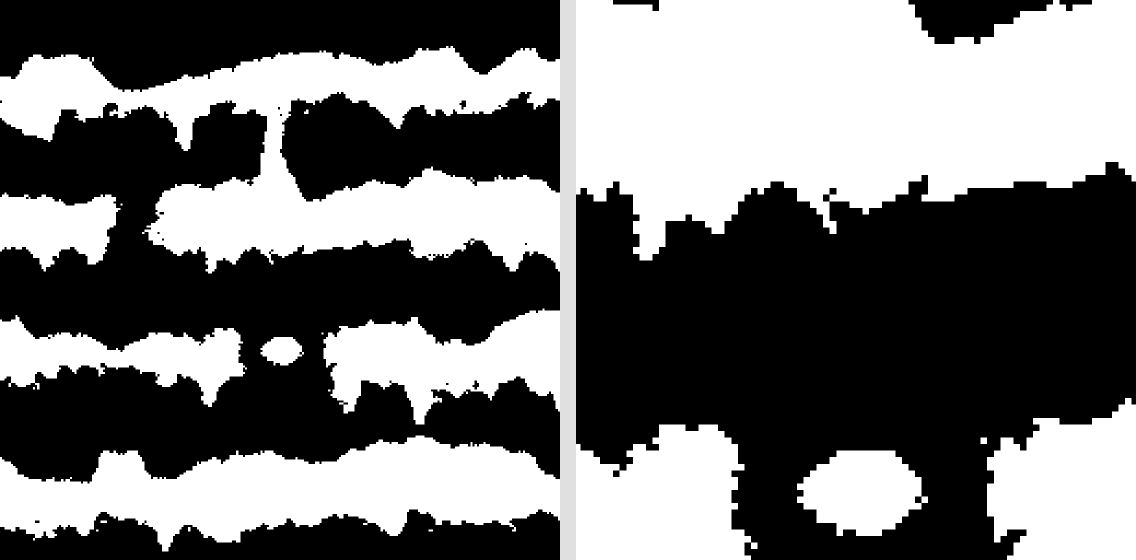
Left: the whole. Right: its middle third, enlarged.
This pattern is drawn by a WebGL 1 fragment shader. Its source:

```glsl
precision highp float;

uniform vec2 u_resolution;

#define CELLS 256.0
#define ROW_PITCH 0.2415
#define FIRST_ROW 0.121
#define HALF_WIDTH 0.051
#define WIDTH_SWING 0.005
#define LUMP_HEIGHT 0.052
#define DRIP_LENGTH 0.065
#define RAGGED 0.020
#define BRIDGE_X 0.490
#define SEED 7.3

float hash(vec2 p) {
  return fract(sin(dot(p, vec2(127.1, 311.7)) + SEED) * 43758.5453);
}

float noise(vec2 p) {
  vec2 i = floor(p);
  vec2 f = fract(p);
  f = f * f * (3.0 - 2.0 * f);
  float low = mix(hash(i), hash(i + vec2(1.0, 0.0)), f.x);
  float high = mix(hash(i + vec2(0.0, 1.0)), hash(i + vec2(1.0, 1.0)), f.x);
  return mix(low, high, f.y);
}

// Noise along one row, with a separate lane for each use.
float rowNoise(float x, float row, float lane) {
  return noise(vec2(x, row * 17.0 + lane * 5.0));
}

// Rounded lumps on the upper edge, narrow drips on the lower one.
float band(float x, float dy, float row) {
  float halfWidth = HALF_WIDTH + WIDTH_SWING * cos(3.14159 * row)
                  + 0.022 * (rowNoise(x * 5.0, row, 4.0) - 0.5);
  float lump = sqrt(smoothstep(0.15, 0.75, rowNoise(x * 14.0, row, 1.0)));
  float upper = halfWidth + LUMP_HEIGHT * (lump - 0.6);
  float spike = pow(rowNoise(x * 24.0, row, 2.0), 4.0);
  float lower = halfWidth - 0.006 + DRIP_LENGTH * spike
              + 0.02 * (rowNoise(x * 8.0, row, 3.0) - 0.5);
  return (dy > 0.0 ? upper : lower) - abs(dy);
}

// Gaps step sideways and narrow from row to row.
float gapCentre(float row) {
  return 0.775 - 0.265 * row;
}

float gapRadius(float row) {
  return max(0.11 - 0.036 * row, 0.0) * step(0.5, row);
}

// Band ends taper towards the gap.
float cutGap(float ink, float x, float row) {
  float radius = gapRadius(row);
  if (radius <= 0.0) return ink;
  float edge = abs(x - gapCentre(row)) - radius;
  return min(ink - 0.022 * exp(-max(edge, 0.0) / 0.025), 0.8 * edge);
}

// A wide gap holds an oval island.
float island(float x, float dy, float row) {
  float radius = gapRadius(row);
  if (radius < 0.05) return -1.0;
  vec2 q = vec2(x - gapCentre(row) + 0.005, dy - 0.015);
  return 0.33 * radius * (1.0 - length(q / (radius * vec2(0.5, 0.33))));
}

// Thin neck joining the two upper rows, flaring downwards.
float bridge(float x, float level) {
  float t = level - 2.0;
  float flare = max(0.65 - t, 0.0);
  float neck = 0.012 + 0.2 * flare * flare - abs(x - BRIDGE_X);
  return (t > 0.0 && t < 1.0) ? neck : -1.0;
}

// Three scales of tearing, centred on zero.
float tearing(vec2 p) {
  return noise(p * 27.0 + 11.0) - 0.5
       + 0.9 * (noise(p * 60.0 + 31.0) - 0.5)
       + 0.5 * (noise(p * 115.0 + 57.0) - 0.5);
}

float inkAt(vec2 uv) {
  vec2 cell = floor(uv * CELLS);
  vec2 p = (cell + 0.5) / CELLS;
  float level = (p.y - FIRST_ROW) / ROW_PITCH;
  float row = floor(level + 0.5);
  float drift = 0.02 * (rowNoise(p.x * 4.0, row, 0.0) - 0.5);
  float dy = (level - row) * ROW_PITCH - drift;
  float tear = RAGGED * tearing(p);

  // The underside is torn harder, leaving specks and holes.
  float ink = cutGap(band(p.x, dy, row), p.x, row);
  ink += tear * (dy < 0.0 ? 1.4 : 0.7);
  ink = max(ink, bridge(p.x, level) + 0.5 * tear);
  ink = max(ink, island(p.x, dy, row) + 0.25 * tear);
  ink += (hash(cell + 0.5) - 0.5) * 0.005;
  return step(0.0, ink);
}

void main() {
  float coverage = 0.0;
  for (int j = 0; j < 2; j++) {
    for (int i = 0; i < 2; i++) {
      vec2 offset = (vec2(float(i), float(j)) - 0.5) * 0.5;
      coverage += 0.25 * inkAt((gl_FragCoord.xy + offset) / u_resolution);
    }
  }
  gl_FragColor = vec4(vec3(coverage), 1.0);
}
```
